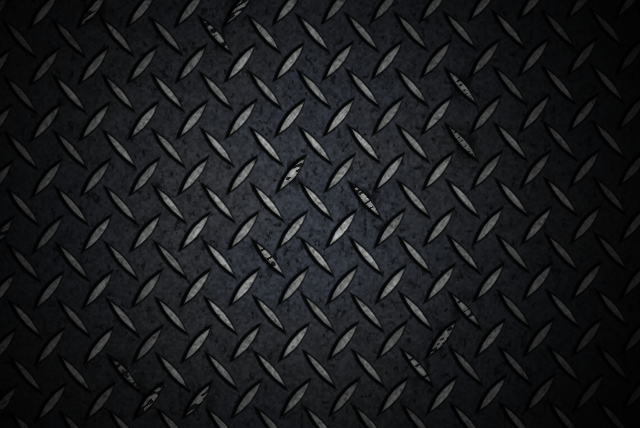
A Shadertoy shader for this texture:

```glsl
// Dark steel tread plate: two interleaved lattices of raised lens-shaped studs
// leaning in opposite directions, on gritty blue-black metal. Each stud has a
// shadowed rim, a brushed face and random wear; a soft spotlight lights it all.

#define CELL vec2(0.1143, 0.1309)     // stud spacing, in canvas heights
#define ORIGIN vec2(-0.0645, 0.0938)  // one rising stud, from canvas centre
#define TILT 0.019                    // rotation of the lattice
#define LEAN 0.88                     // stud angle from horizontal
#define HALF_LENGTH 0.0465
#define RISING_HALF_WIDTH 0.0083
#define FALLING_HALF_WIDTH 0.0067
#define RIM 0.0085                    // width of the dark rim
#define WORN_SHARE 0.045              // fraction of scarred studs
#define LIGHT_CENTRE vec2(-0.057, 0.02)
#define LIGHT_FALLOFF 1.82

const vec3 PLATE_BLUE = vec3(0.196, 0.212, 0.243);
const vec3 PLATE_GREY = vec3(0.203, 0.212, 0.228);
const vec3 FACE_DARK  = vec3(0.28, 0.29, 0.29);
const vec3 FACE_LIGHT = vec3(0.70, 0.71, 0.70);

float hash(vec2 p) {
    vec3 q = fract(vec3(p.xyx) * 0.1031);
    q += dot(q, q.yzx + 33.33);
    return fract((q.x + q.y) * q.z);
}

float noise(vec2 p) {
    vec2 i = floor(p), f = fract(p);
    f = f * f * (3.0 - 2.0 * f);
    return mix(mix(hash(i), hash(i + vec2(1, 0)), f.x),
               mix(hash(i + vec2(0, 1)), hash(i + vec2(1, 1)), f.x), f.y);
}

float fbm(vec2 p) {
    float sum = 0.0, amp = 0.5;
    for (int i = 0; i < 4; i++) {
        sum += amp * noise(p);
        p = mat2(1.6, 1.2, -1.2, 1.6) * p + 17.0;
        amp *= 0.5;
    }
    return sum / 0.9375;
}

// Lens made of two circular arcs, long axis along x.
float lens(vec2 p, float halfLength, float halfWidth) {
    float radius = (halfLength * halfLength + halfWidth * halfWidth) / (2.0 * halfWidth);
    return length(vec2(p.x, abs(p.y) + radius - halfWidth)) - radius;
}

// Gritty plate with a faint cloudy tint, fine grain and tiny dark pits.
vec3 plateColor(vec2 p) {
    vec3 color = mix(PLATE_GREY, PLATE_BLUE, smoothstep(0.3, 0.7, fbm(p * 6.0 + 40.0)));
    color *= 0.86 + 0.28 * fbm(p * 45.0 + 9.0);
    color *= 0.6 + 0.8 * fbm(p * 150.0 + 70.0);
    float pits = smoothstep(0.62, 0.8, fbm(p * vec2(95.0, 75.0) + 90.0));
    return color * (1.0 - 0.5 * pits);
}

void mainImage(out vec4 fragColor, in vec2 fragCoord) {
    float pixel = 1.0 / iResolution.y;
    vec2 p = (fragCoord - 0.5 * iResolution.xy) * pixel;

    // Spotlight, falling off smoothly and a little faster to the right.
    vec2 toLight = (p - LIGHT_CENTRE) * LIGHT_FALLOFF;
    float light = exp(-dot(toLight, toLight));
    vec3 color = plateColor(p) * light;

    float c = cos(TILT), s = sin(TILT);
    vec2 grid = mat2(c, -s, s, c) * (p - ORIGIN);
    float wobble = (fbm(p * 70.0) - 0.5) * 0.0016;

    // Layer 0 holds the rising studs, layer 1 the falling ones.
    for (int layer = 0; layer < 2; layer++) {
        float k = float(layer);
        vec2 q = grid / CELL - 0.5 * k;
        vec2 id = floor(q + 0.5);
        vec2 local = (q - id) * CELL;
        vec2 seed = id + 50.0 + 131.0 * k;
        float tone = hash(seed);
        float worn = step(hash(seed + 7.3), WORN_SHARE);

        vec2 axis = vec2(cos(LEAN), mix(1.0, -1.0, k) * sin(LEAN));
        vec2 across = vec2(-axis.y, axis.x);
        vec2 stud = vec2(dot(local, axis), dot(local, across));
        float halfWidth = mix(RISING_HALF_WIDTH, FALLING_HALF_WIDTH, k);
        float d = lens(stud, HALF_LENGTH, halfWidth) + wobble;

        // Dark rim, heavier on the left, plus grime around scarred studs.
        vec2 shifted = stud + vec2(axis.x, across.x) * 0.0036;
        float rim = lens(shifted, HALF_LENGTH, halfWidth) + wobble;
        color *= mix(0.12, 1.0, smoothstep(0.3 * RIM, RIM, rim));
        float grime = worn * smoothstep(0.055, 0.01, length(local))
                    * smoothstep(0.45, 0.65, fbm(p * vec2(75.0, 38.0) + seed));
        color *= 1.0 - 0.6 * grime;

        // Face: shaded towards the left flank and the tips, brushed lengthwise.
        float side = -sign(across.x) * stud.y / halfWidth;
        float slope = clamp(0.6 - 0.4 * side, 0.0, 1.0);
        float tips = smoothstep(1.05, 0.35, abs(stud.x) / HALF_LENGTH);
        float brushed = noise(stud * vec2(45.0, 420.0) + seed * 9.0);
        vec3 face = mix(FACE_DARK, FACE_LIGHT, 0.4 * slope + 0.3 * brushed + 0.3 * tips);
        face *= (0.82 + 0.3 * tone) * (0.82 + 0.36 * noise(p * 190.0));

        // Wear: a few slanted gouges on scarred studs, faint nicks elsewhere.
        float gouge = noise(local * mat2(60.0, 40.0, -100.0, 170.0) + seed * 5.0);
        face *= 1.0 - worn * 0.8 * smoothstep(0.56, 0.72, gouge);
        face *= 1.0 - 0.25 * smoothstep(0.64, 0.78, fbm(p * 80.0 + 21.0));

        float cover = smoothstep(pixel, -pixel, d);
        color = mix(color, face * pow(light, 0.85), cover);
    }
    fragColor = vec4(color, 1.0);
}
```
